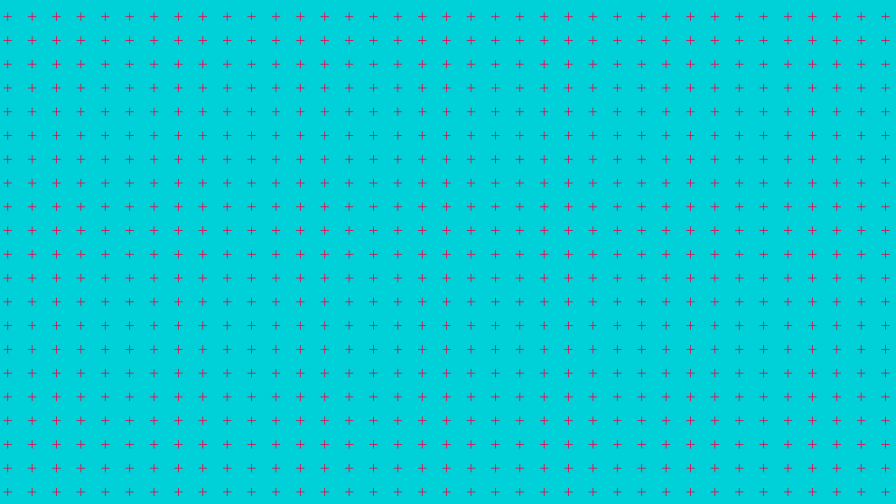
This pattern is drawn by a Shadertoy shader. Its source:

```glsl
// Grid of thin crimson plus signs on a flat turquoise ground.

// Share of a pixel-wide span centred at d that lies within +-halfSize.
float coverage(float d, float halfSize, float pixel) {
    float lo = max(d - 0.5 * pixel, -halfSize);
    float hi = min(d + 0.5 * pixel, halfSize);
    return clamp((hi - lo) / pixel, 0.0, 1.0);
}

// Antialiased horizontal bar; swap the axes of p for a vertical one.
float bar(vec2 p, float halfLength, float halfWidth, float pixel) {
    return coverage(p.x, halfLength, pixel) * coverage(p.y, halfWidth, pixel);
}

float plusSign(vec2 p, float pixel) {
    float across = bar(p, 0.0083, 0.00084, pixel);
    float upright = bar(p.yx, 0.0083, 0.00084, pixel);
    return across + upright - across * upright;
}

void mainImage(out vec4 fragColor, in vec2 fragCoord) {
    // Canvas height is one unit, measured from the centre
    float pixel = 1.0 / iResolution.y;
    vec2 p = (fragCoord - 0.5 * iResolution.xy) * pixel;

    // Repeat around a sign placed slightly off centre
    vec2 spacing = vec2(0.04838, 0.04715);
    vec2 grid = (p - vec2(-0.0027, -0.0046)) / spacing;
    vec2 cell = (fract(grid + 0.5) - 0.5) * spacing;

    // Ink over ground
    vec3 turquoise = vec3(0.0, 0.82, 0.85);
    vec3 crimson = vec3(0.89, 0.04, 0.30);
    fragColor = vec4(mix(turquoise, crimson, plusSign(cell, pixel)), 1.0);
}
```
